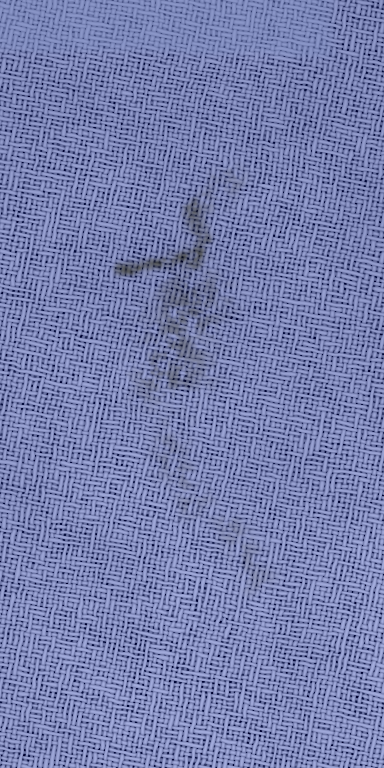
Reproduce this texture procedurally as a WebGL 1 fragment shader.

```glsl
precision highp float;
// Periwinkle crepe cloth: a tilted irregular weave with a pale top band and a faint smudge.
uniform vec2 u_resolution;

const vec3 GAP_NAVY = vec3(0.0, 0.03, 0.22);
const vec3 THREAD_BLUE = vec3(0.545, 0.58, 0.77);
const vec3 BAND_BLUE = vec3(0.50, 0.56, 0.76);
const vec3 SMUDGE_TINT = vec3(0.60, 0.58, 0.46);
const vec2 THREAD_COUNT = vec2(72.0, 80.0);
const float TILT = 0.19;

float hash(vec2 p) {
  return fract(sin(dot(p, vec2(127.1, 311.7))) * 43758.55);
}

float noise(vec2 p) {
  vec2 i = floor(p);
  vec2 f = fract(p);
  f = f * f * (3.0 - 2.0 * f);
  float low = mix(hash(i), hash(i + vec2(1.0, 0.0)), f.x);
  float high = mix(hash(i + vec2(0.0, 1.0)), hash(i + 1.0), f.x);
  return mix(low, high, f.y);
}

float fbm(vec2 p) {
  return 0.55 * noise(p) + 0.3 * noise(p * 2.1 + 7.3) + 0.15 * noise(p * 4.3 + 3.1);
}

// +1 where the upright thread lies on top of a crossing, -1 where it dips under.
float crossing(vec2 cell) {
  float parity = mod(cell.x + cell.y, 2.0) * 2.0 - 1.0;
  return hash(cell + 19.0) < 0.3 ? -parity : parity;
}

// Height of the upright thread, eased along "axis" from one crossing to the next.
float threadHeight(vec2 q, vec2 axis) {
  float along = dot(q, axis) - 0.5;
  vec2 cell = floor(q) * (1.0 - axis) + floor(along) * axis;
  return mix(crossing(cell), crossing(cell + axis), smoothstep(0.15, 0.85, fract(along)));
}

// Rounded cross-section: 1 on the thread's spine, 0 at its edge, negative outside.
float threadProfile(float x, float halfWidth) {
  float d = (fract(x) - 0.5) / halfWidth;
  return 1.0 - d * d;
}

float threadTone(float profile, float height) {
  return 0.75 + 0.17 * height + 0.34 * (max(profile, 0.0) - 0.5);
}

// Brightness of the weave, 0 in a gap and near 1 on a raised thread.
float weave(vec2 p) {
  float c = cos(TILT);
  float s = sin(TILT);
  vec2 q = vec2(c * p.x - s * p.y, s * p.x + c * p.y) * THREAD_COUNT;
  q += 0.9 * vec2(noise(q * 0.07), noise(q * 0.07 + 41.0));
  q += 0.30 * vec2(noise(q * 0.7 + 11.0), noise(q * 0.7 + 67.0)) - 0.15;

  float upright = threadProfile(q.x, 0.27 + 0.18 * noise(q * 0.8 + 5.0));
  float level = threadProfile(q.y, 0.26 + 0.19 * noise(q * vec2(0.45, 0.9) + 83.0));
  float uprightHeight = threadHeight(q, vec2(0.0, 1.0));
  float levelHeight = -threadHeight(q, vec2(1.0, 0.0));

  float uprightCover = smoothstep(-0.15, 0.15, upright);
  float levelCover = smoothstep(-0.15, 0.15, level);
  float uprightTone = threadTone(upright, uprightHeight);
  float levelTone = threadTone(level, levelHeight);
  float gapTone = 0.5 * hash(floor(q + 0.5)) - 0.08;

  float levelOnTop = mix(mix(gapTone, uprightTone, uprightCover), levelTone, levelCover);
  float uprightOnTop = mix(mix(gapTone, levelTone, levelCover), uprightTone, uprightCover);
  return mix(levelOnTop, uprightOnTop, smoothstep(-0.2, 0.2, uprightHeight - levelHeight));
}

// Soft stroke from a to b.
float smear(vec2 p, vec2 a, vec2 b, float radius) {
  vec2 ab = b - a;
  float t = clamp(dot(p - a, ab) / dot(ab, ab), 0.0, 1.0);
  float d = length(p - a - ab * t) / radius;
  return exp(-d * d);
}

float smudge(vec2 p) {
  vec2 w = p + 0.05 * vec2(fbm(p * 20.0) - 0.5, fbm(p * 20.0 + 31.0) - 0.5);
  float dense = smear(w, vec2(0.33, 1.295), vec2(0.51, 1.335), 0.02);
  dense += 0.75 * smear(w, vec2(0.535, 1.37), vec2(0.50, 1.46), 0.022);
  float faint = 0.35 * smear(w, vec2(0.52, 1.46), vec2(0.61, 1.53), 0.035);
  faint += 0.6 * smear(w, vec2(0.50, 1.22), vec2(0.44, 1.03), 0.085);
  faint += 0.28 * smear(w, vec2(0.44, 0.85), vec2(0.50, 0.70), 0.045);
  faint += 0.28 * smear(w, vec2(0.60, 0.62), vec2(0.67, 0.50), 0.04);
  float patches = smoothstep(0.2, 0.75, fbm(p * 42.0 + 9.0));
  return clamp(dense * (0.4 + 0.6 * patches) + faint * patches, 0.0, 1.0);
}

void main() {
  vec2 p = gl_FragCoord.xy / u_resolution.x;
  float tone = 0.0;
  for (int j = 0; j < 3; j++) {
    for (int i = 0; i < 3; i++) {
      vec2 offset = (vec2(float(i), float(j)) - 1.0) * 0.27;
      tone += weave(p + offset / u_resolution.x) / 9.0;
    }
  }

  // Uneven light, a little brighter toward the bottom.
  tone *= mix(1.07, 0.96, p.y * 0.5) + 0.10 * (fbm(p * 4.0) - 0.5);
  vec3 color = mix(GAP_NAVY, THREAD_BLUE, tone);

  // Stained threads, then the pale band along the top.
  color *= mix(vec3(1.0), SMUDGE_TINT, smudge(p));
  float edge = 1.87 - 0.02 * p.x + 0.02 * (noise(p * 9.0) - 0.5);
  float band = smoothstep(edge - 0.015, edge + 0.015, p.y) * (1.0 - smoothstep(0.84, 0.89, p.x));
  gl_FragColor = vec4(mix(color, BAND_BLUE, 0.45 * band), 1.0);
}
```
